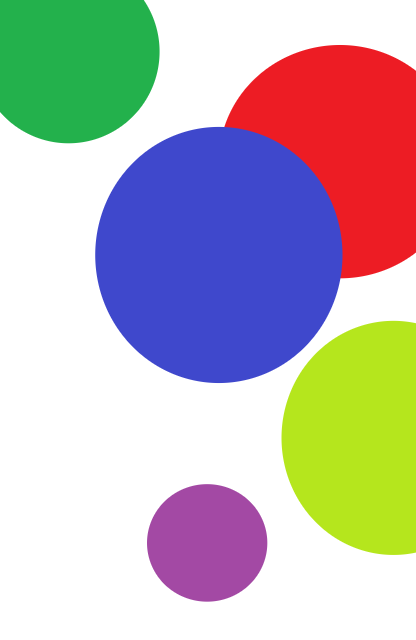
Give the GLSL for this background, as a Shadertoy shader.

```glsl
// Five flat coloured discs, some cut by the border, on a white ground.

#define WHITE  vec3(1.0)
#define GREEN  vec3(0.136, 0.694, 0.300)
#define RED    vec3(0.928, 0.110, 0.143)
#define BLUE   vec3(0.247, 0.282, 0.800)
#define LIME   vec3(0.710, 0.902, 0.114)
#define PURPLE vec3(0.639, 0.287, 0.643)
#define EDGE_PIXELS 1.0

// Coverage of an axis-aligned ellipse, all lengths as fractions of the canvas.
float ellipseMask(vec2 uv, vec2 center, vec2 radii) {
    vec2 p = (uv - center) / radii;
    float len = max(length(p), 1e-4);
    // Screen-space slope of the normalised radius gives a distance in pixels.
    vec2 slope = p / (len * radii * iResolution.xy);
    float pixelDistance = (len - 1.0) / max(length(slope), 1e-6);
    return clamp(0.5 - pixelDistance / EDGE_PIXELS, 0.0, 1.0);
}

void paintDisc(inout vec3 color, vec2 uv, vec2 center, vec2 radii, vec3 paint) {
    color = mix(color, paint, ellipseMask(uv, center, radii));
}

void mainImage(out vec4 fragColor, in vec2 fragCoord) {
    vec2 uv = fragCoord / iResolution.xy;
    vec3 color = WHITE;

    // Back to front: blue overlaps red.
    paintDisc(color, uv, vec2(0.1647, 0.9193), vec2(0.2189, 0.1432), GREEN);
    paintDisc(color, uv, vec2(0.8173, 0.7474), vec2(0.2912, 0.1823), RED);
    paintDisc(color, uv, vec2(0.5261, 0.6016), vec2(0.2972, 0.2001), BLUE);
    paintDisc(color, uv, vec2(0.9458, 0.3158), vec2(0.2691, 0.1829), LIME);
    paintDisc(color, uv, vec2(0.4980, 0.1517), vec2(0.1446, 0.0918), PURPLE);

    fragColor = vec4(color, 1.0);
}
```
